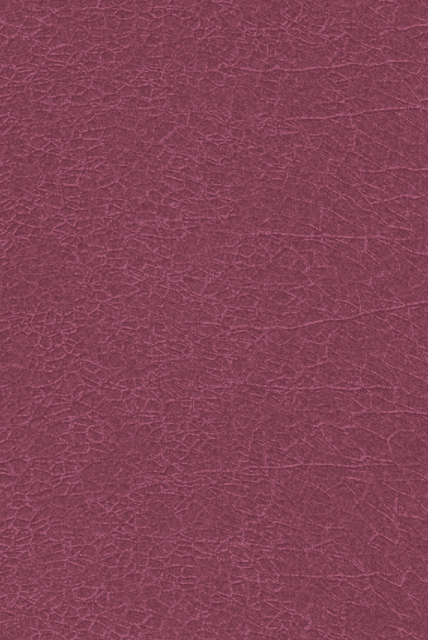
Write a WebGL 2 fragment shader that draws this texture.

```glsl
#version 300 es
precision highp float;
// Wine-coloured grained leather: two warped cell networks give short creases,
// fine on the left and wider on the right, crossed by long wavering folds.
// Each crease is a pale ridge with a shadow below it, over a fine pore grain.
#define FINE_CELLS vec2(27.0, 43.0)
#define WIDE_CELLS vec2(13.0, 22.0)
#define FOLD_COUNT 10.0
#define FOLD_WIDTH 0.0042
#define CREASE_WIDTH 0.135
#define GRAIN_CELLS vec2(285.0, 310.0)
#define GRAIN_GAIN 2.6
#define RIDGE_GAIN 2.3
#define SHADOW_GAIN 1.25
#define SHADOW_STEP vec2(-0.0018, 0.0046)
#define BASE_TONE 0.72

uniform vec2 u_resolution;
out vec4 fragColor;

// Integer hash: two values in 0..1 for each lattice point
vec2 hash2(vec2 cell) {
    uvec2 v = uvec2(ivec2(cell)) * 1664525u + 1013904223u;
    v.x += v.y * 1664525u;
    v.y += v.x * 1664525u;
    v ^= v >> 16u;
    v.x += v.y * 1664525u;
    v.y += v.x * 1664525u;
    v ^= v >> 16u;
    return vec2(v >> 8u) / 16777216.0;
}

float noise(vec2 p) {
    vec2 i = floor(p), f = fract(p);
    f = f * f * (3.0 - 2.0 * f);
    float low = mix(hash2(i).x, hash2(i + vec2(1, 0)).x, f.x);
    float high = mix(hash2(i + vec2(0, 1)).x, hash2(i + vec2(1, 1)).x, f.x);
    return mix(low, high, f.y);
}

vec2 noise2(vec2 p) {
    return vec2(noise(p), noise(p + vec2(57.0, 113.0))) - 0.5;
}

// Distance to the border between the two nearest cell points
float cellBorder(vec2 p) {
    vec2 base = floor(p), nearA = vec2(9.0), nearB = vec2(9.0);
    for (int y = -1; y <= 1; y++) {
        for (int x = -1; x <= 1; x++) {
            vec2 cell = base + vec2(x, y);
            vec2 d = cell + 0.08 + 0.84 * hash2(cell) - p;
            if (dot(d, d) < dot(nearA, nearA)) { nearB = nearA; nearA = d; }
            else if (dot(d, d) < dot(nearB, nearB)) nearB = d;
        }
    }
    vec2 across = nearB - nearA;
    return dot(0.5 * (nearA + nearB), across) / max(length(across), 1e-4);
}

float creaseLine(vec2 p, float width) {
    return 1.0 - smoothstep(0.2 * width, width, cellBorder(p));
}

// Long near-level folds, each with its own tilt, wave and gaps
float folds(vec2 p) {
    float ridge = 0.0, row = floor(p.y * FOLD_COUNT);
    for (int k = -2; k <= 2; k++) {
        float id = row + float(k);
        vec2 r = hash2(vec2(id, 71.0));
        float y = (id + 0.8 * r.x) / FOLD_COUNT + (r.y - 0.5) * 0.16 * (p.x - 0.6);
        y += (noise(vec2(p.x * 3.0, id * 5.0)) - 0.5) * 0.05;
        y += (noise(vec2(p.x * 34.0, id * 3.0)) - 0.5) * 0.009;
        float strength = smoothstep(0.1, 0.55, noise(vec2(p.x * 5.0, id * 7.0 + 20.0)));
        strength *= mix(0.45, 1.1, smoothstep(0.1, 0.8, p.x));
        float line = 1.0 - smoothstep(0.2 * FOLD_WIDTH, FOLD_WIDTH, abs(p.y - y));
        ridge = max(ridge, line * strength);
    }
    return ridge;
}

// All creases together; the lean swings from rising to falling rightwards
float creases(vec2 p) {
    vec2 q = p + 0.06 * noise2(p * 4.0) + 0.014 * noise2(p * 26.0);
    q.y += 0.42 * p.x * p.x - 0.18 * p.x;
    float right = smoothstep(0.35, 1.05, p.x + 0.4 * (noise(p * 3.0 + 9.0) - 0.5));
    float worn = 0.5 + 0.55 * smoothstep(0.2, 0.7, noise(p * 19.0 + 31.0));
    float fine = creaseLine(q * FINE_CELLS, CREASE_WIDTH) * mix(0.85, 0.4, right);
    float wide = creaseLine(q * WIDE_CELLS + 40.0, 0.55 * CREASE_WIDTH) * mix(0.7, 0.95, right);
    return max(max(fine, wide) * worn, folds(p));
}

// Piecewise ramp from shaded hide to lit ridge
vec3 leather(float tone) {
    vec3 dark = vec3(0.47, 0.23, 0.30), body = vec3(0.51, 0.26, 0.33);
    vec3 light = vec3(0.56, 0.29, 0.38), glow = vec3(0.63, 0.34, 0.44);
    vec3 c = mix(dark, body, clamp(tone, -1.0, 1.0));
    c += (light - body) * clamp(tone - 1.0, 0.0, 1.0);
    return c + (glow - light) * clamp(tone - 2.0, 0.0, 1.3);
}

void main() {
    vec2 p = gl_FragCoord.xy / u_resolution.x;
    float ridge = creases(p), shadow = creases(p + SHADOW_STEP);
    float grain = noise(p * GRAIN_CELLS) + 0.4 * noise(p * 0.5 * GRAIN_CELLS + 17.0) - 0.7;
    float tone = BASE_TONE + GRAIN_GAIN * grain;
    tone += RIDGE_GAIN * ridge * (1.0 + 0.5 * grain) - SHADOW_GAIN * shadow;
    tone += 0.38 * (noise(p * 2.5 + 5.0) - 0.5);
    fragColor = vec4(leather(tone), 1.0);
}
```
